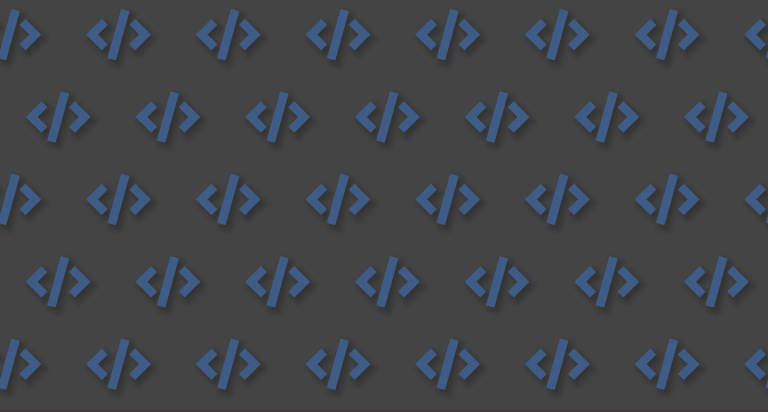
A Shadertoy shader for this pattern:

```glsl
// Staggered rows of blue angle-bracket and slash icons with soft shadows on dark grey.

const float COLUMNS = 7.0;
const float ROWS = 5.0;
const vec2 FIRST_CENTER = vec2(0.08, 0.42);  // columns from left, rows from top
const float ROW_SHIFT = 0.45;                // sideways shift of every second row

const vec3 BACKGROUND = vec3(0.267);
const vec3 ICON_BLUE = vec3(0.242, 0.362, 0.522);
const vec3 SHADOW = vec3(0.185, 0.18, 0.18);
const vec3 BOTTOM_EDGE = vec3(0.25, 0.22, 0.235);

float roundedBox(vec2 p, vec2 halfSize, float radius) {
    vec2 q = abs(p) - halfSize + radius;
    return length(max(q, 0.0)) + min(max(q.x, q.y), 0.0) - radius;
}

// Bar whose long axis follows the unit vector dir
float bar(vec2 p, vec2 dir, vec2 halfSize, float radius) {
    vec2 local = vec2(dot(p, vec2(dir.y, -dir.x)), dot(p, dir));
    return roundedBox(local, halfSize, radius);
}

// Right-angled bracket with its outer tip at the origin, opening toward +x
float bracket(vec2 p, float armLength, float thickness) {
    p.y = abs(p.y);
    vec2 local = vec2(p.x + p.y, p.x - p.y) * sqrt(0.5);
    vec2 halfSize = 0.5 * vec2(armLength, thickness);
    return roundedBox(local - halfSize, halfSize, 0.008);
}

// Slash between two mirrored brackets
float codeIcon(vec2 p) {
    float slash = bar(p, normalize(vec2(0.267, 0.964)), vec2(0.040, 0.233), 0.011);
    float brackets = bracket(vec2(0.296 - abs(p.x), p.y), 0.203, 0.077);
    return min(slash, brackets);
}

// Position relative to the nearest icon center, in column widths, y upward
vec2 staggeredCell(vec2 p, float rowHeight) {
    float row = round(p.y / rowHeight - FIRST_CENTER.y);
    float shift = FIRST_CENTER.x + ROW_SHIFT * mod(row, 2.0);
    float x = fract(p.x - shift + 0.5) - 0.5;
    float y = (row + FIRST_CENTER.y) * rowHeight - p.y;
    return vec2(x, y);
}

float coverage(float dist, float pixel) {
    return 1.0 - smoothstep(-0.6 * pixel, 0.6 * pixel, dist);
}

void mainImage(out vec4 fragColor, in vec2 fragCoord) {
    float pixel = COLUMNS / iResolution.x;
    float canvasHeight = iResolution.y * pixel;
    vec2 p = vec2(fragCoord.x, iResolution.y - fragCoord.y) * pixel;
    vec2 cell = staggeredCell(p, canvasHeight / ROWS);

    // Soft shadow cast to the lower right
    float shadowDist = codeIcon(cell - vec2(0.032, -0.036));
    float shade = 1.0 - smoothstep(-0.055, 0.075, shadowDist);
    vec3 color = mix(BACKGROUND, SHADOW, 0.8 * shade);

    // Flat icon
    color = mix(color, ICON_BLUE, coverage(codeIcon(cell), pixel));

    // Faint strip along the bottom border
    float stripDist = canvasHeight - p.y - 0.014;
    color = mix(color, BOTTOM_EDGE, coverage(stripDist, pixel));

    fragColor = vec4(color, 1.0);
}
```
